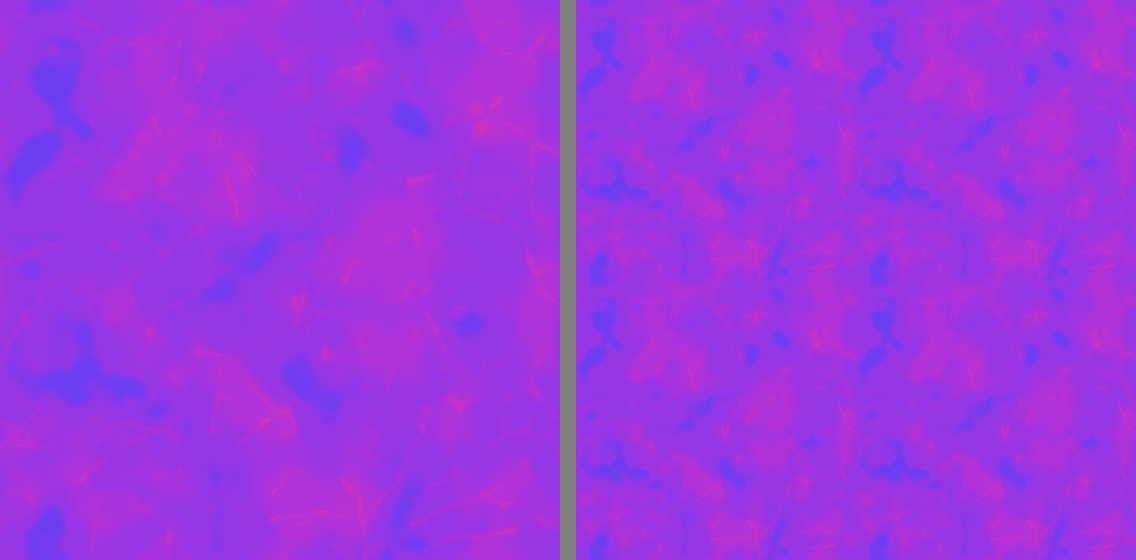
Left, the tile; right, the same tile 2 across and 2 down.
This texture map is drawn by a Shadertoy shader. Its source:

```glsl
// Scratched violet haze: wrapped gradient noise drifts from blue through violet to orchid,
// with ragged pink scratches, their soft glow, faint round spots and fine specks on top.
// Everything adds to one tone value, which a four-colour ramp turns into the final colour.
const vec3 BLUE   = vec3(0.40, 0.25, 0.95);
const vec3 VIOLET = vec3(0.58, 0.215, 0.905);
const vec3 ORCHID = vec3(0.70, 0.20, 0.845);
const vec3 PINK   = vec3(0.81, 0.20, 0.74);
const int   HAZE_CELLS     = 5;
const float HAZE_SPREAD    = 0.25;             // standard deviation of the raw haze
const vec2  COOL_RANGE     = vec2(-2.3, -1.1); // haze levels that turn blue
const vec2  WARM_RANGE     = vec2(-0.6, 1.9);  // haze levels that turn orchid
const float WARM_TONE      = 0.85;
const float COOL_TONE      = 0.85;
const int   SCRATCH_CELLS  = 7;
const int   SCRATCHES_EACH = 3;
const vec2  SCRATCH_HALF   = vec2(0.012, 0.09);  // shortest and longest half length
const float SCRATCH_WIDTH  = 0.006;
const float SCRATCH_TONE   = 1.05;
const float GLOW_RADIUS    = 0.045;
const float GLOW_TONE      = 0.13;
const float SPOT_TONE      = 0.62;
const float SPECK_TONE     = 0.38;

// Three random values for a cell (integer hash)
vec3 hash3(ivec2 cell, int seed) {
    uvec3 v = uvec3(cell, seed) * 1664525u + 1013904223u;
    v.x += v.y * v.z; v.y += v.z * v.x; v.z += v.x * v.y;
    v ^= v >> 16u;
    v.x += v.y * v.z; v.y += v.z * v.x; v.z += v.x * v.y;
    return vec3(v >> 8u) / 16777216.0;
}

ivec2 wrapCell(ivec2 cell, int cells) { return (cell % cells + cells) % cells; }

// Slope of one lattice corner, seen from the offset to it
float corner(ivec2 cell, vec2 offset, int cells, int seed) {
    float angle = 6.2832 * hash3(wrapCell(cell, cells), seed).x;
    return dot(vec2(cos(angle), sin(angle)), offset);
}

// Gradient noise around zero that repeats over the unit square
float noise(vec2 uv, int cells, int seed) {
    vec2 p = uv * float(cells);
    ivec2 c = ivec2(floor(p));
    vec2 f = fract(p);
    vec2 w = f * f * f * (f * (f * 6.0 - 15.0) + 10.0);
    ivec2 e = ivec2(1, 0);
    float low  = mix(corner(c, f, cells, seed), corner(c + e, f - vec2(1, 0), cells, seed), w.x);
    float high = mix(corner(c + e.yx, f - vec2(0, 1), cells, seed), corner(c + 1, f - 1.0, cells, seed), w.x);
    return mix(low, high, w.y);
}

vec2 noise2(vec2 uv, int cells, int seed) {
    return vec2(noise(uv, cells, seed), noise(uv, cells, seed + 1));
}

float haze(vec2 uv) {
    uv += 0.04 * noise2(uv, 7, 31);
    float sum = noise(uv, HAZE_CELLS, 1) + 0.6 * noise(uv, HAZE_CELLS * 2, 2)
              + 0.3 * noise(uv, HAZE_CELLS * 4, 3);
    return sum / HAZE_SPREAD;
}

// Bent, ragged strokes: x is the line coverage, y the glow around them
vec2 scratches(vec2 uv) {
    vec2 ragged = uv + 0.008 * noise2(uv, 26, 41) + 0.005 * noise2(uv, 85, 43);
    float width = SCRATCH_WIDTH * (0.85 + 1.5 * noise(uv, 42, 45));
    float wear = smoothstep(-0.3, 0.15, noise(uv, 32, 47));
    ivec2 home = ivec2(floor(uv * float(SCRATCH_CELLS)));
    vec2 result = vec2(0.0);
    for (int y = -1; y <= 1; y++)
    for (int x = -1; x <= 1; x++)
    for (int i = 0; i < SCRATCHES_EACH; i++) {
        ivec2 cell = home + ivec2(x, y);
        ivec2 id = wrapCell(cell, SCRATCH_CELLS);
        vec3 place = hash3(id, 50 + i);
        vec3 shape = hash3(id, 60 + i);
        vec2 q = ragged - (vec2(cell) + place.xy) / float(SCRATCH_CELLS);
        float angle = 6.2832 * place.z;
        q = mat2(cos(angle), sin(angle), -sin(angle), cos(angle)) * q;
        q.y += (shape.x - 0.5) * 3.0 * q.x * q.x;
        float halfLength = mix(SCRATCH_HALF.x, SCRATCH_HALF.y, pow(shape.y, 1.5));
        float dist = length(vec2(max(abs(q.x) - halfLength, 0.0), q.y));
        float strength = mix(0.25, 1.0, shape.z);
        float line = (1.0 - smoothstep(0.35 * width, width + 0.0008, dist)) * mix(0.3, 1.0, wear);
        result.x = max(result.x, line * strength);
        result.y += strength * (1.0 - smoothstep(0.0, GLOW_RADIUS, dist));
    }
    return result;
}

// Scattered soft-edged discs; share is the part of cells that hold one
float discs(vec2 uv, int cells, vec2 radii, float edge, float share, int seed) {
    ivec2 home = ivec2(floor(uv * float(cells)));
    float cover = 0.0;
    for (int y = -1; y <= 1; y++)
    for (int x = -1; x <= 1; x++) {
        ivec2 cell = home + ivec2(x, y);
        ivec2 id = wrapCell(cell, cells);
        vec3 place = hash3(id, seed);
        vec3 look = hash3(id, seed + 1);
        float dist = length(uv - (vec2(cell) + place.xy) / float(cells));
        float radius = mix(radii.x, radii.y, look.x);
        float disc = 1.0 - smoothstep(radius - edge, radius + edge, dist);
        cover = max(cover, disc * mix(0.3, 1.0, look.y) * step(place.z, share));
    }
    return cover;
}

vec3 ramp(float tone) {
    vec3 colour = mix(BLUE, VIOLET, clamp(tone, 0.0, 1.0));
    colour = mix(colour, ORCHID, clamp(tone - 1.0, 0.0, 1.0));
    return mix(colour, PINK, clamp(tone - 2.0, 0.0, 1.0));
}

void mainImage(out vec4 fragColor, in vec2 fragCoord) {
    vec2 uv = fragCoord / iResolution.xy;
    float level = haze(uv);
    float warm = smoothstep(WARM_RANGE.x, WARM_RANGE.y, level);
    float cool = 1.0 - smoothstep(COOL_RANGE.x, COOL_RANGE.y, level);
    // Marks are stronger where the haze is warm, and spots gather in patches
    vec2 marks = scratches(uv) * mix(0.6, 1.0, smoothstep(0.0, 0.4, warm)) * (1.0 - 0.7 * cool);
    float smear = 1.0 + 1.6 * noise(uv, 40, 75);
    float patches = smoothstep(-0.2, 0.15, noise(uv, 6, 71));
    vec2 rough = uv + 0.003 * noise2(uv, 60, 73);
    float tone = 1.0 + WARM_TONE * warm - COOL_TONE * cool;
    tone += SCRATCH_TONE * marks.x + GLOW_TONE * marks.y * smear;
    tone += SPOT_TONE * patches * discs(rough, 20, vec2(0.005, 0.016), 0.002, 0.35, 80);
    tone += SPECK_TONE * discs(rough, 48, vec2(0.0015, 0.0045), 0.0012, 0.22, 90);
    fragColor = vec4(ramp(tone), 1.0);
}
```
